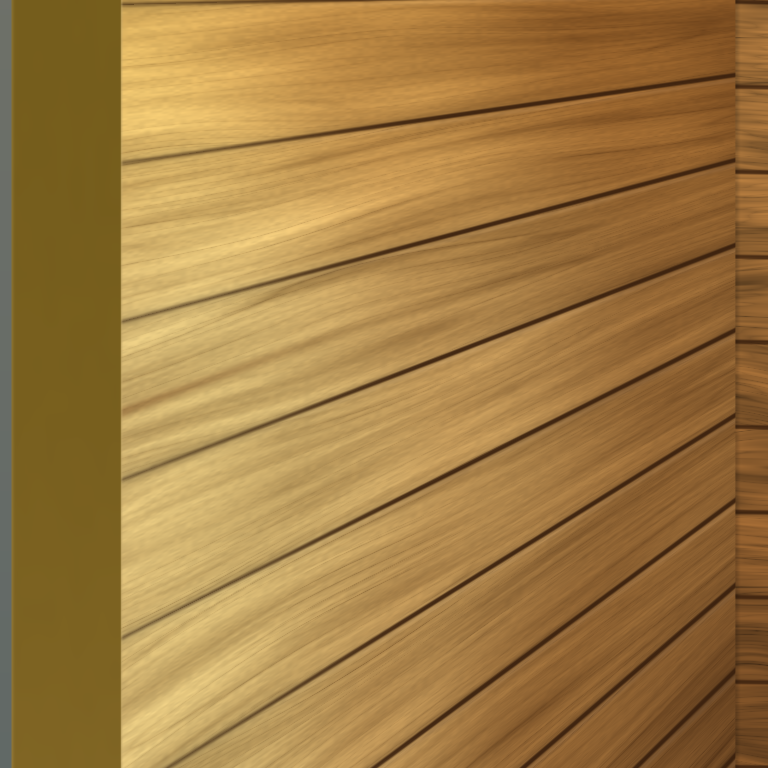
A Shadertoy shader for this texture:

```glsl
#define POST_LEFT 0.0150
#define WALL_LEFT 0.1575
#define WALL_RIGHT 0.9575
#define SEAM_TOP 0.0977
#define SEAM_SLOPE 0.1436
#define PLANK_HEIGHT 0.1107
#define PLANK_SPREAD 0.1195
#define SEAM_WIDTH 0.0022
#define GRAIN_DEPTH 0.20

const vec3 STRAW = vec3(0.83, 0.715, 0.45);
const vec3 HONEY = vec3(0.70, 0.54, 0.31);
const vec3 BROWN = vec3(0.56, 0.385, 0.195);
const vec3 UMBER = vec3(0.42, 0.27, 0.13);
const vec3 SEAM = vec3(0.22, 0.12, 0.05);

float hash(vec2 p) {
    vec3 q = fract(vec3(p.xyx) * 0.1031);
    q += dot(q, q.yzx + 33.33);
    return fract((q.x + q.y) * q.z);
}

float noise(vec2 p) {
    vec2 i = floor(p), f = fract(p);
    f = f * f * (3.0 - 2.0 * f);
    return mix(mix(hash(i), hash(i + vec2(1, 0)), f.x),
               mix(hash(i + vec2(0, 1)), hash(i + 1.0), f.x), f.y);
}

// Thin dark veins where the noise crosses its middle value
float veins(vec2 p, float sharpness) {
    return pow(1.0 - abs(2.0 * noise(p) - 1.0), sharpness);
}

// Signed grain: broad bands, streaks and fibres along p.x, across p.y
float woodGrain(vec2 p, float id) {
    p.x += id * 17.3 + 40.0;
    p.y += 0.22 * noise(p * vec2(2.0, 1.5)) + id * 3.7 + 60.0;
    float tone = 0.9 * (noise(p * vec2(2.5, 5.0)) - 0.5);
    tone += 0.7 * (noise(p * vec2(3.0, 15.0)) - 0.5);
    tone += 0.45 * (noise(p * vec2(5.0, 42.0)) - 0.5);
    float patches = smoothstep(0.3, 0.75, noise(p * vec2(3.0, 4.0) + 9.0));
    tone -= 0.75 * patches * veins(p * vec2(1.6, 11.0), 9.0);
    return tone - 0.35 * veins(p * vec2(2.2, 20.0) + 5.0, 6.0);
}

// Light falls off to the right and into the lower corner
vec3 wallTone(float x, float down) {
    float s = (x - WALL_LEFT) / (WALL_RIGHT - WALL_LEFT);
    s += 0.24 * smoothstep(0.55, 1.0, down) * smoothstep(0.3, 0.75, x);
    s += 0.13 * smoothstep(0.35, 0.0, down);
    s -= 0.10 * exp(-18.0 * dot(vec2(x - 0.5, down - 0.65), vec2(x - 0.5, down - 0.65)));
    vec3 c = mix(STRAW, HONEY, smoothstep(0.08, 0.52, s));
    c = mix(c, BROWN, smoothstep(0.48, 0.92, s));
    c = mix(c, UMBER, smoothstep(0.92, 1.28, s));
    // Warmer upper boards
    return c * mix(vec3(1.03, 0.97, 0.83), vec3(1.0), smoothstep(0.0, 0.45, down));
}

vec3 slantedWall(float x, float down, float px) {
    // Board lines fan out from a far vanishing point
    float depth = WALL_RIGHT - x;
    float spacing = PLANK_HEIGHT + PLANK_SPREAD * depth;
    float k = (down - SEAM_TOP - SEAM_SLOPE * depth) / spacing;
    float id = floor(k);
    float slope = SEAM_SLOPE + PLANK_SPREAD * k;
    float offset = (fract(k + 0.5) - 0.5) * spacing * inversesqrt(1.0 + slope * slope);

    float grain = woodGrain(vec2(x * 1.6, k + 0.12 * x), id);
    float near = smoothstep(0.15, 0.6, x);
    vec3 c = wallTone(x, down);
    c *= 1.03 + 0.05 * (hash(vec2(id + 20.0, 4.0)) - 0.5);
    c *= 1.0 + GRAIN_DEPTH * grain * vec3(0.85, 1.0, 1.2);

    // One long dark streak, fading along its board
    float streak = exp(-pow((k - 1.57 + 0.18 * (x - WALL_LEFT)) / 0.035, 2.0));
    c = mix(c, BROWN * 0.9, 0.6 * streak * smoothstep(0.55, 0.16, x));

    // Fine pores
    float pores = noise(vec2(x * 130.0, k * 80.0)) - 0.5;
    c *= 1.0 + 0.07 * pores;

    // Seams: soft shade above, dark gap, lit lip below
    float shade = exp(-abs(offset) * mix(170.0, 260.0, near));
    c *= 1.0 - 0.24 * shade;
    c += 0.05 * near * exp(-pow((offset - 0.0065) / 0.003, 2.0));
    float halfWidth = mix(0.0012, SEAM_WIDTH, near);
    float soft = px + mix(0.0025, 0.0008, near);
    float gap = 1.0 - smoothstep(halfWidth - soft * 0.5, halfWidth + soft, abs(offset));
    c = mix(c, SEAM, gap * mix(0.38, 0.88, near));

    // Pale cut edge beside the post
    return mix(c, STRAW * 0.92, 0.5 * smoothstep(0.004, 0.0, x - WALL_LEFT));
}

vec3 returnWall(float x, float down, float px) {
    float k = (down - 0.113) / PLANK_HEIGHT + 0.15 * (WALL_RIGHT - x);
    float grain = woodGrain(vec2(x * 4.0, k), floor(k) + 31.0);
    vec3 c = mix(BROWN * 1.05, UMBER * 1.08, smoothstep(0.1, 0.95, down));
    c *= 1.06 + 1.8 * GRAIN_DEPTH * grain;
    float offset = abs(fract(k + 0.5) - 0.5) * PLANK_HEIGHT;
    float gap = 1.0 - smoothstep(0.001, 0.003 + px, offset);
    c = mix(c, SEAM, 0.8 * gap);
    return c * mix(0.82, 1.0, smoothstep(0.0, 0.008, x - WALL_RIGHT));
}

void mainImage(out vec4 fragColor, in vec2 fragCoord) {
    vec2 uv = fragCoord / iResolution.xy;
    float x = uv.x, down = 1.0 - uv.y;
    float px = 1.0 / min(iResolution.x, iResolution.y);

    // Grey strip, then olive post with a thin lit edge
    vec3 c = mix(vec3(0.43, 0.44, 0.41), vec3(0.38, 0.41, 0.40), down);
    vec3 post = mix(vec3(0.46, 0.365, 0.11), vec3(0.50, 0.395, 0.14), down * down);
    post *= 1.0 + 0.015 * (noise(uv * vec2(60.0, 25.0)) - 0.5);
    post += 0.07 * exp(-pow((x - POST_LEFT) / 0.003, 2.0));
    c = mix(c, post, smoothstep(-px, px, x - POST_LEFT));

    c = mix(c, slantedWall(x, down, px), smoothstep(-px, px, x - WALL_LEFT));
    c = mix(c, returnWall(x, down, px), smoothstep(-px, px, x - WALL_RIGHT));
    fragColor = vec4(clamp(c, 0.0, 1.0), 1.0);
}
```
